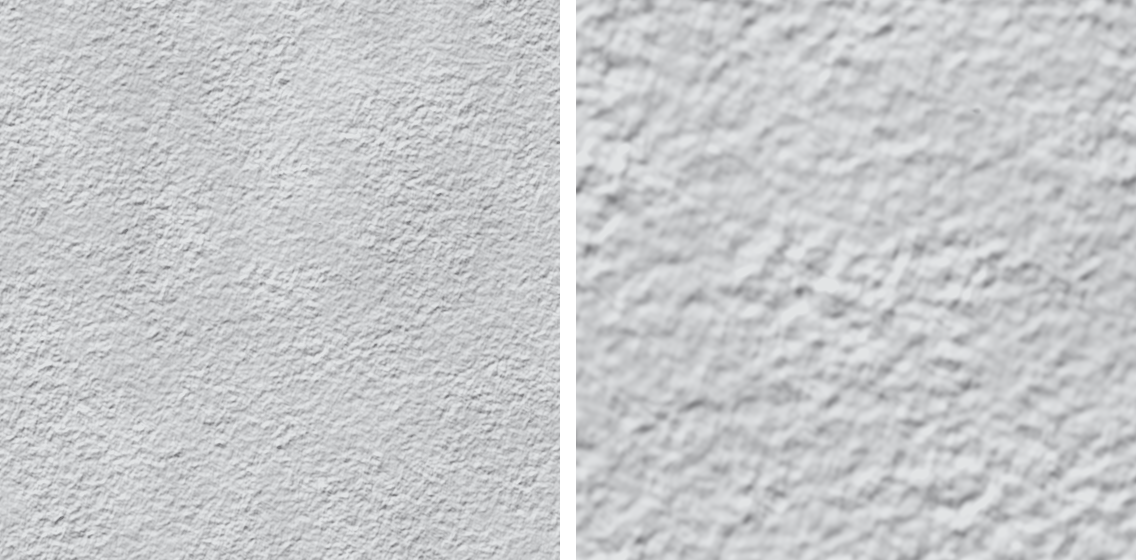
Left: the whole. Right: its middle third, enlarged.
Reproduce this texture procedurally as a Shadertoy shader.

```glsl
// Pale rough plaster wall: layered gradient noise forms a height field of small
// rounded crumbs on a faint rising diagonal, lit from the upper left.
// Broad patches vary the roughness and tone; a few small dark pits are scattered.

const vec3 SHADOW_COLOR = vec3(0.650, 0.654, 0.663);
const vec3 LIGHT_COLOR = vec3(0.838, 0.845, 0.852);
const vec2 GRAIN_DIRECTION = vec2(0.87, 0.49);
const vec2 LIGHT_DIRECTION = vec2(-0.34, 0.94);
const vec4 CRUMB_WEIGHTS = vec4(0.60, 0.80, 0.62, 0.22);
const float RELIEF_STEP = 0.0021;

// Two random values in 0..1 for a lattice cell
vec2 hash2(vec2 cell) {
    uvec2 h = uvec2(ivec2(cell)) * uvec2(1597u, 3571u);
    uint n = (h.x ^ (h.y << 1)) * 747797u + 28913u;
    n = (n ^ (n >> 15)) * 73244475u;
    n = (n ^ (n >> 13)) * 2654435u;
    n ^= n >> 16;
    return vec2(float(n & 65535u), float(n >> 16)) / 65535.0;
}

float cornerSlope(vec2 cell, vec2 offset) {
    return dot(hash2(cell) * 2.0 - 1.0, offset);
}

float gradientNoise(vec2 p) {
    vec2 cell = floor(p);
    vec2 f = p - cell;
    vec2 w = f * f * f * (f * (f * 6.0 - 15.0) + 10.0);
    vec2 e = vec2(1.0, 0.0);
    float low = mix(cornerSlope(cell, f), cornerSlope(cell + e.xy, f - e.xy), w.x);
    float high = mix(cornerSlope(cell + e.yx, f - e.yx), cornerSlope(cell + e.xx, f - e.xx), w.x);
    return mix(low, high, w.y);
}

// Rotate into the grain direction and stretch along it
vec2 grainSpace(vec2 p, vec2 along, float stretch) {
    vec2 across = vec2(-along.y, along.x);
    return vec2(dot(p, along) / stretch, dot(p, across));
}

// Sparse short raised trowel marks
float crest(vec2 q) {
    float line = 1.0 - smoothstep(0.0, 0.16, abs(gradientNoise(q * vec2(13.0, 17.0) + 31.0)));
    return line * smoothstep(0.12, 0.45, gradientNoise(q * 15.0 + 57.0));
}

float plasterHeight(vec2 p, vec4 weights) {
    vec2 q = grainSpace(p, GRAIN_DIRECTION, 1.14);
    q += 0.003 * vec2(gradientNoise(p * 38.0 + 5.0), gradientNoise(p * 38.0 + 83.0));
    float height = 0.25 * crest(q);
    float frequency = 38.0;
    for (int i = 0; i < 4; i++) {
        height += weights[i] * gradientNoise(q * frequency + float(i) * 17.3);
        q = mat2(0.91, 0.41, -0.41, 0.91) * q;
        frequency *= 1.8;
    }
    return height;
}

// Height difference toward the light: positive on lit slopes
float reliefLight(vec2 p, vec2 lightDirection, float stepSize) {
    vec2 d = lightDirection * stepSize;
    return plasterHeight(p - d, CRUMB_WEIGHTS) - plasterHeight(p + d, CRUMB_WEIGHTS);
}

// Few small irregular holes, one candidate in each grid cell
float pits(vec2 p, float gridCount, float share) {
    vec2 cell = floor(p * gridCount);
    vec2 random = hash2(cell + 211.0);
    vec2 center = (cell + 0.2 + 0.6 * hash2(cell + 401.0)) / gridCount;
    float radius = mix(0.003, 0.006, random.y);
    float edge = length((p - center) * vec2(0.8, 1.2)) + 0.003 * gradientNoise(p * 180.0);
    return (1.0 - smoothstep(radius * 0.2, radius, edge)) * step(random.x, share);
}

void mainImage(out vec4 fragColor, in vec2 fragCoord) {
    vec2 p = fragCoord / iResolution.y;

    // Broad variation of roughness and brightness
    float patches = gradientNoise(p * 6.0 + 9.0) + 0.8 * gradientNoise(p * 19.0 + 41.0);
    float roughness = mix(0.76, 1.26, smoothstep(-0.35, 0.35, patches));
    float broadTone = gradientNoise(p * 3.0 + 73.0) + 0.8 * gradientNoise(p * 11.0 + 23.0);

    // Lit relief, with deeper shadows than highlights
    float relief = roughness * reliefLight(p, LIGHT_DIRECTION, RELIEF_STEP);
    float tone = 0.72 + 1.6 * relief - 1.0 * relief * relief;
    tone += 0.12 * plasterHeight(p, CRUMB_WEIGHTS) + 0.26 * broadTone;
    tone -= 0.7 * pits(p, 11.0, 0.16);

    fragColor = vec4(mix(SHADOW_COLOR, LIGHT_COLOR, clamp(tone, -0.9, 1.25)), 1.0);
}
```
